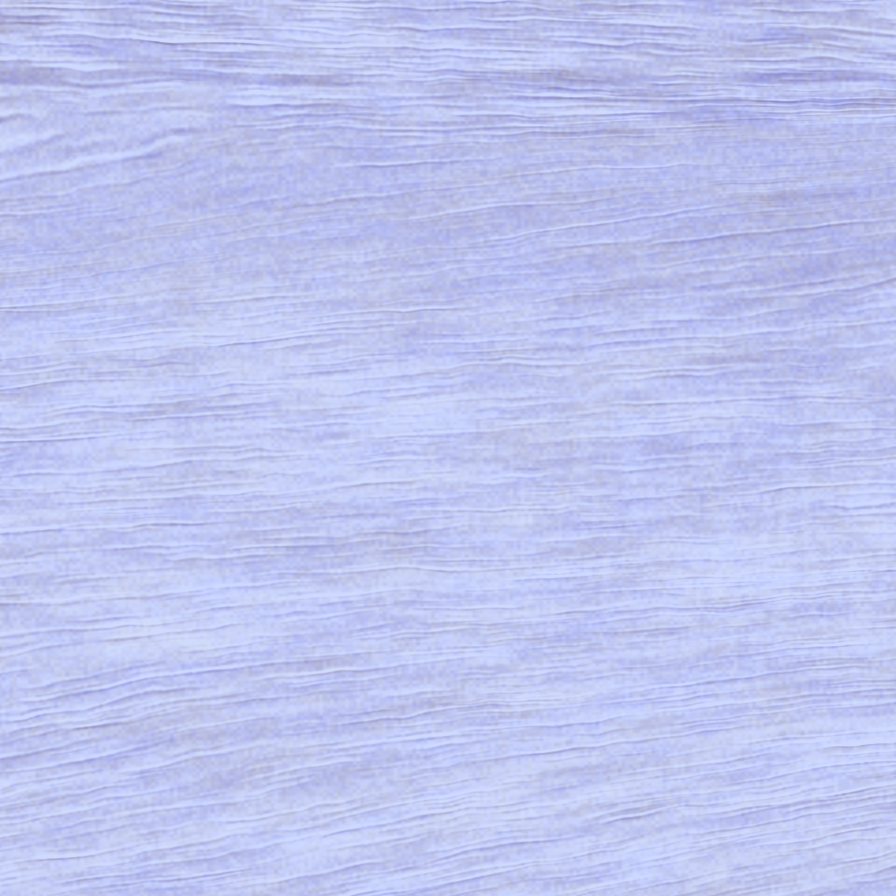
This texture is drawn by a WebGL 1 fragment shader. Its source:

```glsl
precision highp float;
// Pale lavender wood veneer with a fine, nearly level grain.
// Stretched noise in bent grain coordinates gives the tone; rows of tapered
// fibres, each lit above and shaded below, give the raised lines.

uniform vec2 u_resolution;

float hash(vec2 p) {
  vec3 q = fract(vec3(p.xyx) * 0.1031);
  q += dot(q, q.yzx + 33.33);
  return fract((q.x + q.y) * q.z);
}

float noise(vec2 p) {
  vec2 i = floor(p);
  vec2 f = fract(p);
  f = f * f * (3.0 - 2.0 * f);
  return mix(mix(hash(i), hash(i + vec2(1.0, 0.0)), f.x),
             mix(hash(i + vec2(0.0, 1.0)), hash(i + vec2(1.0, 1.0)), f.x), f.y);
}

// Noise centred on zero.
float signedNoise(vec2 p) {
  return noise(p) - 0.5;
}

// Bends the canvas so that the grain runs along x: level at the top,
// climbing to the right below, steepest at the bottom.
vec2 grainSpace(vec2 uv) {
  float slope = 0.05 + 0.13 * (1.0 - smoothstep(0.0, 0.45, uv.y))
              + 0.08 * smoothstep(0.55, 0.76, uv.y)
              - 0.16 * smoothstep(0.76, 0.94, uv.y);
  float v = uv.y - slope * (uv.x - 0.5);
  v += 0.014 * signedNoise(uv * vec2(3.0, 5.0));
  v += 0.006 * signedNoise(uv * vec2(11.0, 22.0) + 7.0);
  v += 0.003 * signedNoise(uv * vec2(42.0, 60.0) + 19.0);
  return vec2(uv.x, v);
}

// One layer of broken fibres: x is the lit ridge, y the shadow under it.
vec2 fibres(vec2 p, vec2 cells, float density, float seed) {
  float row = floor(p.y * cells.y);
  float x = p.x * cells.x + 9.0 * hash(vec2(row, seed));
  vec2 id = vec2(floor(x) + seed, row);
  float along = fract(x);
  float start = 0.4 * hash(id + 31.0);
  float taper = smoothstep(start, start + 0.2, along) * smoothstep(1.0, 0.65, along);
  float strength = smoothstep(1.0 - density, 1.2 - density, hash(id + 57.0));
  float centre = 0.48 + 0.2 * hash(id + 83.0) + 0.2 * signedNoise(vec2(x * 5.0, row));
  float width = max(0.0016, 0.6 / u_resolution.y) * cells.y;
  float d = (fract(p.y * cells.y) - centre) / width;
  float shadow = d + 1.7;
  return vec2(exp(-d * d), exp(-shadow * shadow)) * taper * strength;
}

void main() {
  vec2 uv = gl_FragCoord.xy / u_resolution;
  vec2 p = grainSpace(uv);

  // Zones: the ribbed top band and the smooth, darker band beneath it.
  float top = smoothstep(0.83, 0.87, p.y);
  float calm = smoothstep(0.62, 0.74, p.y) * (1.0 - top);
  float rough = 1.0 - 0.5 * calm + 0.3 * top;

  // Broad and fine streaks of tone.
  float tone = 0.73 - 0.19 * calm - 0.14 * top;
  tone += 0.24 * signedNoise(p * vec2(2.2, 9.0) + 3.0);
  tone += 0.3 * rough * signedNoise(p * vec2(5.0, 42.0) + 11.0);
  tone += 0.45 * rough * signedNoise(p * vec2(11.0, 115.0) + 23.0);
  tone += 0.45 * rough * signedNoise(p * vec2(24.0, 210.0) + 47.0);
  tone -= 0.12 * smoothstep(0.5, 0.9, uv.x) * smoothstep(0.35, 0.55, uv.y);

  // Raised fibres, from long and sparse to short and dense.
  vec2 relief = fibres(p, vec2(2.2, 31.0), 0.6, 5.0);
  relief += 0.9 * rough * fibres(p, vec2(3.5, 59.0), 0.6, 41.0);
  relief += 0.8 * rough * fibres(p, vec2(6.0, 97.0), 0.6 + 0.25 * top, 77.0);
  relief += 0.6 * rough * fibres(p, vec2(10.0, 131.0), 0.55 + 0.25 * top, 151.0);
  tone += 0.5 * relief.x - 0.42 * relief.y;

  // Dark stains along the grain and a few thin cracks.
  float stain = smoothstep(0.7, 0.95, noise(p * vec2(4.5, 52.0) + 61.0));
  tone -= stain * (0.12 + 0.5 * top + 0.3 * calm * smoothstep(0.4, 0.7, uv.x));
  tone -= 0.8 * fibres(p, vec2(5.0, 40.0), 0.12, 113.0).y;

  // Faint upright scuffs on the right.
  float scuffZone = smoothstep(0.45, 0.7, uv.x) * smoothstep(0.2, 0.35, uv.y)
                  * (1.0 - smoothstep(0.5, 0.62, uv.y));
  tone += 0.2 * scuffZone * signedNoise(uv * vec2(90.0, 14.0));

  // Paper-like tooth.
  tone += 0.42 * signedNoise(uv * vec2(240.0, 256.0));
  tone += 0.2 * signedNoise(uv * vec2(120.0, 150.0) + 5.0);

  // Lavender ramp, flattened at the light end, with grey and blue mottling.
  tone = clamp(tone, -0.6, 1.3);
  tone -= 0.4 * max(tone - 0.9, 0.0);
  vec3 colour = mix(vec3(0.655, 0.665, 0.86), vec3(0.79, 0.83, 0.983), tone);
  float mottle = signedNoise(p * vec2(14.0, 60.0) + 91.0)
               + 1.2 * signedNoise(uv * vec2(130.0, 170.0) + 37.0);
  colour += mottle * vec3(0.02, 0.01, -0.045) * (1.3 - 0.7 * clamp(tone, 0.0, 1.0));

  gl_FragColor = vec4(clamp(colour, 0.0, 1.0), 1.0);
}
```
